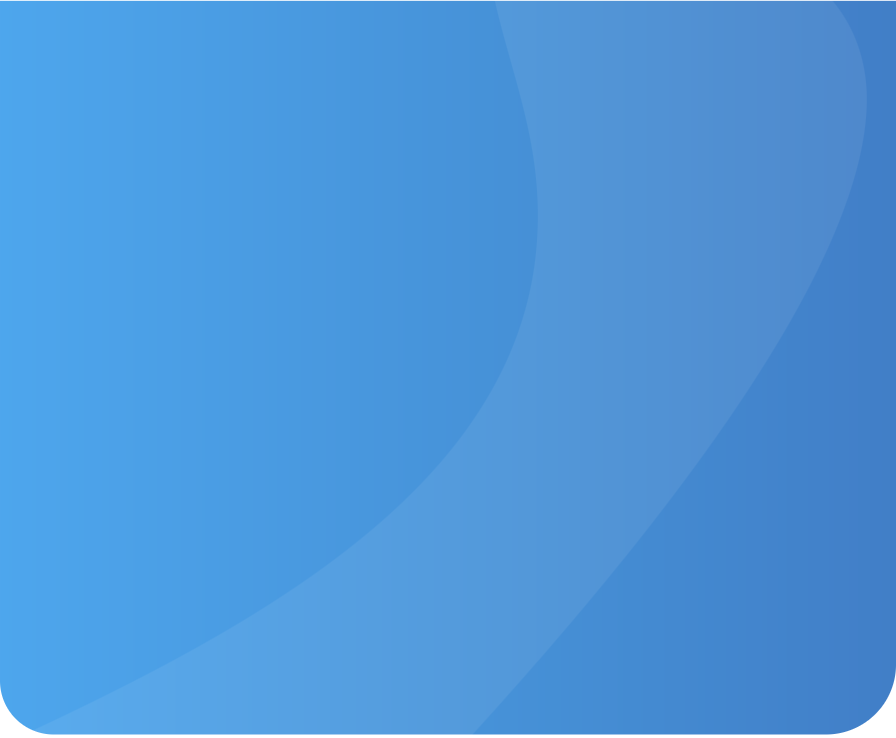
Reproduce this background procedurally as a Shadertoy shader.

```glsl
#define CANVAS vec2(768.0, 633.0)
#define CARD_TOP 0.7
#define CARD_BOTTOM 630.0
#define RADIUS_LEFT 46.0
#define RADIUS_RIGHT 60.0
#define BAND_OPACITY 0.07
#define SKY_LIGHT vec3(0.304, 0.651, 0.929)
#define SKY_MID vec3(0.273, 0.565, 0.840)
#define SKY_DEEP vec3(0.255, 0.495, 0.780)
#define MID_STOP 0.59

float bezier(float a, float b, float c, float d, float t) {
    float s = 1.0 - t;
    return s * s * s * a + 3.0 * s * t * (s * b + t * c) + t * t * t * d;
}

// Horizontal position of a downward cubic curve at height y
float curveX(vec2 a, vec2 b, vec2 c, vec2 d, float y) {
    float low = 0.0, high = 1.0;
    for (int i = 0; i < 18; i++) {
        float t = 0.5 * (low + high);
        if (bezier(a.y, b.y, c.y, d.y, t) < y) low = t;
        else high = t;
    }
    return bezier(a.x, b.x, c.x, d.x, 0.5 * (low + high));
}

float innerEdge(float y) {
    vec2 bulge = vec2(461.0, 185.0);
    return y < bulge.y
        ? curveX(vec2(424.0, 0.0), vec2(438.0, 62.0), vec2(461.0, 115.0), bulge, y)
        : curveX(bulge, vec2(461.0, 400.0), vec2(245.0, 525.0), vec2(25.0, 628.0), y);
}

float outerEdge(float y) {
    vec2 bulge = vec2(743.0, 85.0);
    return y < bulge.y
        ? curveX(vec2(713.0, 0.0), vec2(732.0, 22.0), vec2(743.0, 52.0), bulge, y)
        : curveX(bulge, vec2(743.0, 240.0), vec2(535.0, 487.0), vec2(405.0, 630.0), y);
}

// Card with square top corners and rounded bottom corners
float cardDistance(vec2 p) {
    vec2 center = vec2(0.5 * CANVAS.x, 0.5 * (CARD_TOP + CARD_BOTTOM));
    vec2 halfSize = vec2(center.x + 2.0, 0.5 * (CARD_BOTTOM - CARD_TOP));
    vec2 q = p - center;
    float radius = q.y < 0.0 ? 0.0 : (q.x < 0.0 ? RADIUS_LEFT : RADIUS_RIGHT);
    halfSize.x -= 2.0 * step(0.5, radius);
    vec2 k = abs(q) - halfSize + radius;
    return length(max(k, 0.0)) + min(max(k.x, k.y), 0.0) - radius;
}

float coverage(float inside, float width) {
    return clamp(inside / max(width, 1e-4) + 0.5, 0.0, 1.0);
}

void mainImage(out vec4 fragColor, in vec2 fragCoord) {
    // Design units, with y running downward
    vec2 uv = fragCoord / iResolution.xy;
    vec2 p = vec2(uv.x, 1.0 - uv.y) * CANVAS;
    float pixel = CANVAS.y / iResolution.y;

    // Horizontal gradient
    vec3 color = mix(SKY_LIGHT, SKY_MID, clamp(uv.x / MID_STOP, 0.0, 1.0));
    color = mix(color, SKY_DEEP, clamp((uv.x - MID_STOP) / (1.0 - MID_STOP), 0.0, 1.0));

    // Translucent sweeping band
    float fromInner = p.x - innerEdge(p.y);
    float toOuter = outerEdge(p.y) - p.x;
    float band = coverage(fromInner, fwidth(fromInner)) * coverage(toOuter, fwidth(toOuter));
    color = mix(color, vec3(1.0), BAND_OPACITY * band);

    // White surround
    color = mix(vec3(1.0), color, coverage(-cardDistance(p), pixel));
    fragColor = vec4(color, 1.0);
}
```
